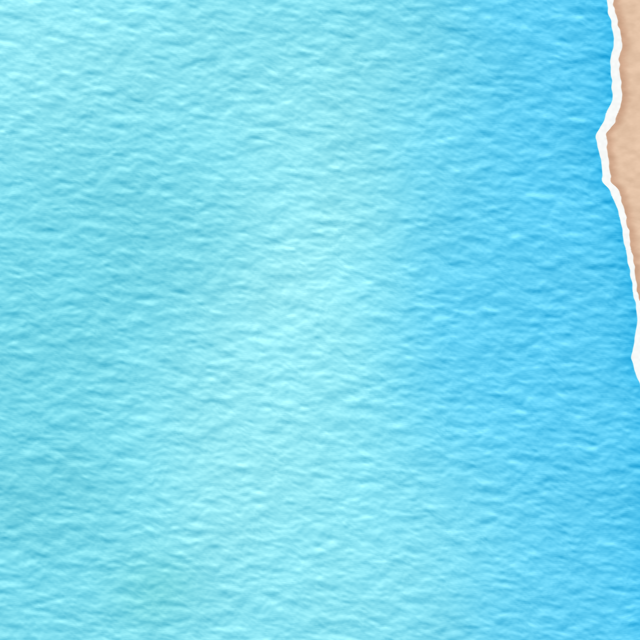
Give the GLSL for this texture, as a Shadertoy shader.

```glsl
// Aqua watercolor paper with a torn white edge over tan cardboard on the right.
// Soft elliptical washes tint the sheet, stretched value noise is embossed
// into grain, and an interpolated profile gives the tear its outline.

const int TEAR_POINTS = 15;
// Tear profile from top to bottom: height, left side, width of the white rim.
const vec3 TEAR[TEAR_POINTS] = vec3[TEAR_POINTS](
    vec3(1.0, .947, .010), vec3(.941, .960, .012), vec3(.902, .954, .014),
    vec3(.844, .957, .016), vec3(.824, .947, .019), vec3(.785, .931, .016),
    vec3(.753, .939, .012), vec3(.720, .940, .014), vec3(.694, .957, .013),
    vec3(.661, .969, .010), vec3(.609, .977, .009), vec3(.544, .990, .008),
    vec3(.499, .997, .010), vec3(.440, .987, .020), vec3(.395, 1.0, .012));

float hash(vec2 p) {
    vec3 q = fract(vec3(p.xyx) * .1031);
    q += dot(q, q.yzx + 33.33);
    return fract((q.x + q.y) * q.z);
}

float noise(vec2 p) {
    vec2 cell = floor(p), f = fract(p);
    f = f * f * (3.0 - 2.0 * f);
    float low = mix(hash(cell), hash(cell + vec2(1, 0)), f.x);
    float high = mix(hash(cell + vec2(0, 1)), hash(cell + vec2(1, 1)), f.x);
    return mix(low, high, f.y);
}

float fbm(vec2 p) {
    float sum = 0.0, gain = .5;
    for (int i = 0; i < 4; i++) {
        sum += gain * noise(p);
        p = mat2(1.7, .35, -.35, 1.7) * p + 17.3;
        gain *= .55;
    }
    return sum;
}

// Height of the paper tooth: short, nearly horizontal fibers.
float paperHeight(vec2 uv) {
    vec2 p = uv + .006 * vec2(noise(uv * 31.0), noise(uv * 27.0 + 40.0));
    p.y += .08 * p.x;
    return fbm(p * vec2(42.0, 88.0) + 9.0);
}

// Relief lit from above.
float emboss(vec2 uv) {
    return paperHeight(uv) - paperHeight(uv + vec2(-.0015, .0050));
}

// Soft rotated ellipse, 1 at its center.
float wash(vec2 uv, vec2 center, vec2 radius, float angle) {
    vec2 d = uv - center;
    float c = cos(angle), s = sin(angle);
    d = vec2(c * d.x + s * d.y, c * d.y - s * d.x) / radius;
    return exp(-dot(d, d));
}

vec3 watercolor(vec2 uv) {
    vec2 p = uv + .07 * (vec2(fbm(uv * 5.0), fbm(uv * 5.0 + 31.0)) - .46);
    vec3 teal = vec3(.44, .825, .895);
    vec3 azure = vec3(.36, .80, .955);
    vec3 pale = vec3(.61, .925, .965);
    vec3 green = vec3(.43, .81, .84);

    vec3 color = mix(vec3(.49, .86, .93), azure, smoothstep(.48, .90, p.x));
    color = mix(color, teal, .80 * wash(p, vec2(.06, .50), vec2(.27, .28), 0.0));
    color = mix(color, teal, .65 * wash(p, vec2(.31, .68), vec2(.13, .13), -.4));
    color = mix(color, teal, .70 * wash(p, vec2(.13, .20), vec2(.18, .16), 0.0));
    color = mix(color, pale, .75 * wash(p, vec2(.06, .93), vec2(.26, .17), .3));
    color = mix(color, pale, .50 * wash(p, vec2(.46, .84), vec2(.22, .16), 0.0));
    color = mix(color, pale, .95 * wash(p, vec2(.47, .57), vec2(.14, .24), -.25));
    color = mix(color, pale, .80 * wash(p, vec2(.38, .28), vec2(.15, .25), -.45));
    color = mix(color, pale, .50 * wash(p, vec2(.60, .12), vec2(.24, .20), .2));
    color = mix(color, green, .60 * wash(p, vec2(.25, .08), vec2(.07, .06), 0.0));
    color = mix(color, azure, .45 * wash(p, vec2(.73, .50), vec2(.10, .18), .2));
    return color + .06 * (fbm(uv * 9.0 + 3.0) - .46);
}

// Left side and width of the rim at a given height.
vec2 tearAt(float y) {
    vec2 rim = vec2(1.02, .01);
    for (int i = 0; i < TEAR_POINTS - 1; i++) {
        vec3 a = TEAR[i], b = TEAR[i + 1];
        if (y <= a.x && y > b.x)
            rim = mix(a.yz, b.yz, smoothstep(-.1, 1.1, (a.x - y) / (a.x - b.x)));
    }
    rim.x += .003 * (noise(vec2(y * 95.0, 2.0)) - .5);
    rim.y += .003 * (noise(vec2(y * 130.0, 8.0)) - .5);
    return rim;
}

vec3 cardboard(vec2 uv, float depth) {
    vec3 tan_ = mix(vec3(.80, .64, .53), vec3(.89, .76, .65), smoothstep(0.0, .018, depth));
    return tan_ + .10 * (fbm(uv * vec2(70.0, 110.0)) - .46);
}

void mainImage(out vec4 fragColor, in vec2 fragCoord) {
    vec2 uv = fragCoord / iResolution.xy;
    float blur = max(.0012, 1.0 / iResolution.x);
    vec2 rim = tearAt(uv.y);
    float pastLeft = uv.x - rim.x;
    float pastRight = pastLeft - rim.y;

    // Painted sheet with grain, deepening toward the tear.
    vec3 color = watercolor(uv) + vec3(.40, .30, .22) * emboss(uv);
    color -= vec3(.13, .07, .03) * exp(min(pastLeft, 0.0) / .025);

    // White torn fibers, then the board beneath.
    vec3 fiber = vec3(.985, .995, .99) - .03 * noise(uv * 240.0);
    color = mix(color, fiber, smoothstep(-blur, blur, pastLeft));
    color = mix(color, cardboard(uv, pastRight), smoothstep(-blur, blur, pastRight));
    fragColor = vec4(clamp(color, 0.0, 1.0), 1.0);
}
```
